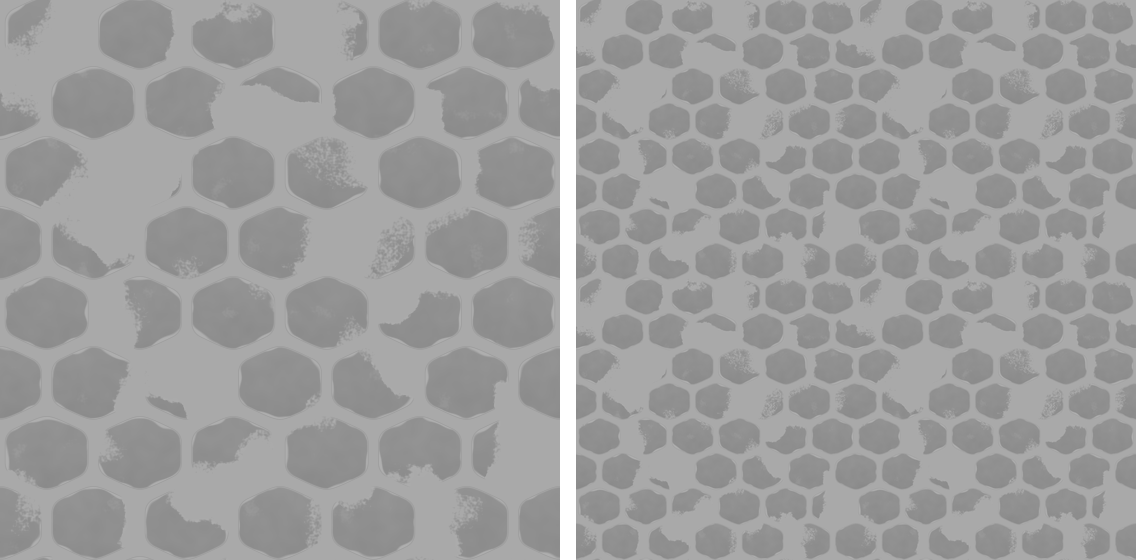
Left, the tile; right, the same tile 2 across and 2 down.
Give the GLSL for this pattern, as a WebGL 2 fragment shader.

```glsl
#version 300 es
precision highp float;
// Worn hexagonal paving: rounded grey stones in staggered rows on lighter mortar.
// Each stone is a hexagon distance cut by a noise-bent line, with grainy worn
// edges and a faint rim. Cell ids and gradient noise wrap, so the canvas tiles.

uniform vec2 u_resolution;
out vec4 fragColor;

const float TAU = 6.2831853;
// Lattice: lengths are in column widths
const float COLS = 6.0;
const float ROWS = 8.0;                 // even, so the stagger wraps
const float ROW_PITCH = COLS / ROWS;
const float ROW_CENTRE = 0.53;          // stone centre within its row
const float INSET = 0.055;              // half the joint width
const float TIP_ROUND = 0.096;
const float SIDE_ROUND = 0.10;
// Wear
const float KEEP_MOST = 0.42;           // cut distance on the soundest stone
const float KEEP_RANGE = 0.80;
const float WEAR_POWER = 3.0;           // higher leaves more stones whole
const float CUT_BEND = 0.34;
const float CUT_DETAIL = 0.07;
const float EDGE_SOFT = 0.012;
const float CUT_SOFT = 0.022;
const float CUT_FUZZ = 0.12;
// Tones
const vec3 MORTAR = vec3(0.664);
const vec3 STONE = vec3(0.562);
const float RIM_DARK = 0.045;
const float RIM_LIGHT = 0.018;
const float SCUFF = 0.03;

vec2 hash2(vec2 p) {
    vec3 a = fract(p.xyx * vec3(0.1031, 0.1030, 0.0973));
    a += dot(a, a.yzx + 33.33);
    return fract((a.xx + a.yz) * a.zy);
}

float gradientAt(vec2 cell, vec2 offset, float freq, float seed) {
    float angle = TAU * hash2(mod(cell, freq) + seed).x;
    return dot(vec2(cos(angle), sin(angle)), offset);
}

// Gradient noise that repeats over the canvas; freq must be whole
float noise(vec2 uv, float freq, float seed) {
    vec2 p = uv * freq, i = floor(p), f = p - i;
    vec2 w = f * f * f * (f * (f * 6.0 - 15.0) + 10.0);
    vec2 x = vec2(1.0, 0.0);
    float low = mix(gradientAt(i, f, freq, seed),
                    gradientAt(i + x.xy, f - x.xy, freq, seed), w.x);
    float high = mix(gradientAt(i + x.yx, f - x.yx, freq, seed),
                     gradientAt(i + x.xx, f - x.xx, freq, seed), w.x);
    return mix(low, high, w.y);
}

float smoothMax(float a, float b, float k) {
    float h = max(k - abs(a - b), 0.0) / k;
    return max(a, b) + 0.25 * h * h * k;
}

// Upright, slightly flattened hexagon with rounded corners
float hexagon(vec2 q) {
    vec2 slope = normalize(vec2(1.0, 2.0));
    float tipX = sqrt(q.x * q.x + TIP_ROUND * TIP_ROUND);
    float slanted = dot(vec2(tipX, abs(q.y)), slope) - 0.5 * slope.y;
    return smoothMax(abs(q.x) - 0.5, slanted, SIDE_ROUND) + INSET;
}

void main() {
    vec2 uv = gl_FragCoord.xy / u_resolution;
    vec2 p = uv * COLS;
    float pixel = COLS / min(u_resolution.x, u_resolution.y);

    // Nearest stone among three neighbouring rows
    float hex = 1e3;
    vec2 local = vec2(0.0), id = vec2(0.0);
    for (int j = -1; j <= 1; j++) {
        float row = floor(p.y / ROW_PITCH) + float(j);
        float shift = 0.5 * mod(row, 2.0);
        float col = floor(p.x - shift + 0.5);
        vec2 q = p - vec2(col + shift, (row + ROW_CENTRE) * ROW_PITCH);
        float d = hexagon(q);
        if (d < hex) {
            hex = d;
            local = q;
            id = mod(vec2(col, row), vec2(COLS, ROWS));
        }
    }

    // Cut: random direction, depth spread evenly over all stones
    float rank = fract(((id.x + COLS * id.y) * 17.0 + 0.5) / (COLS * ROWS));
    float keep = KEEP_MOST - KEEP_RANGE * pow(rank, WEAR_POWER);
    float angle = TAU * hash2(id + 5.0).y;
    float detail = noise(uv, 44.0, 23.0);
    float cut = dot(local, vec2(cos(angle), sin(angle))) - keep
              + CUT_BEND * noise(uv, 14.0, 11.0) + CUT_DETAIL * detail;

    // Worn outline: crisp on the hexagon, fuzzy and grainy on the cut
    float edge = hex + 0.008 + 0.06 * max(noise(uv, 26.0, 37.0), 0.0);
    float fuzz = smoothstep(-0.1, 0.4, noise(uv, 9.0, 53.0));
    float onCut = smoothstep(-0.03, 0.03, cut - edge);
    float soft = max(mix(EDGE_SOFT, CUT_SOFT + CUT_FUZZ * fuzz, onCut), pixel);
    float grain = noise(uv, 110.0, 71.0) + noise(uv, 220.0, 89.0);
    float worn = max(edge, cut) + 1.2 * onCut * soft * grain;
    float inside = 1.0 - smoothstep(-pixel, pixel, hex);
    float stone = inside * (1.0 - smoothstep(-soft, soft, worn));

    // Stone tone: faint mottling, darker foot, occasional pale scuffs
    float tone = 0.03 * local.y + 0.014 * noise(uv, 18.0, 97.0) + 0.012 * detail;
    tone += SCUFF * smoothstep(0.36, 0.55, noise(uv, 17.0, 131.0) + 0.1 * grain);

    // Rim: pale strip and thin dark line where the cut has not reached
    float sound = 1.0 - smoothstep(-0.02, 0.04, cut);
    float line = 1.0 - smoothstep(0.0, max(0.011, pixel), abs(hex));
    vec3 colour = MORTAR + RIM_LIGHT * inside * sound;
    colour = mix(colour, STONE + tone, stone);
    colour -= RIM_DARK * line * sound * (1.0 - stone);
    fragColor = vec4(colour, 1.0);
}
```
